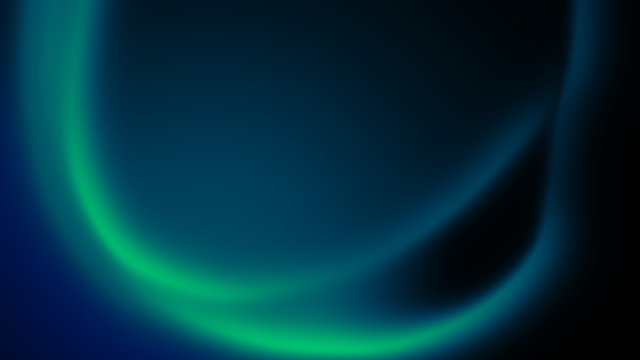
Give the GLSL for this background, as a WebGL 2 fragment shader.

```glsl
#version 300 es
precision highp float;
// Two glowing aurora ribbons sweep around a dark teal bowl, with deep blue light outside.

#define KNOTS 14            // control points per ribbon
#define STEPS 6             // straight pieces per curve span
#define BOWL_CENTER vec2(0.58, 0.26)
#define BOWL_SPREAD 0.655   // radius of the light inside the bowl
#define BOWL_LIGHT 0.27
#define GAP_LIGHT 0.35      // light held between the ribbons
#define BLUE_CEILING 0.44   // blue level at which the light turns green
#define OUTER_BLUE vec2(0.10, 0.42)
#define ECHO_OFFSET 0.06    // distance of the faint outer echo
#define ECHO_LIGHT 0.27

uniform vec2 u_resolution;
out vec4 fragColor;

// Ribbon knots: position in canvas heights, then peak light.
const vec3 INNER[KNOTS] = vec3[KNOTS](
    vec3(0.255, 1.14, 0.35), vec3(0.213, 0.907, 0.45), vec3(0.197, 0.70, 0.52),
    vec3(0.231, 0.479, 0.65), vec3(0.347, 0.289, 0.72), vec3(0.579, 0.185, 0.66),
    vec3(0.81, 0.201, 0.46), vec3(1.042, 0.282, 0.30), vec3(1.273, 0.437, 0.25),
    vec3(1.435, 0.606, 0.19), vec3(1.54, 0.745, 0.08), vec3(1.64, 0.977, 0.0),
    vec3(1.71, 1.185, 0.0), vec3(1.73, 1.3, 0.0));
const vec3 OUTER[KNOTS] = vec3[KNOTS](
    vec3(0.165, 1.14, 0.32), vec3(0.144, 0.884, 0.40), vec3(0.153, 0.653, 0.40),
    vec3(0.22, 0.421, 0.40), vec3(0.394, 0.201, 0.47), vec3(0.671, 0.069, 0.70),
    vec3(0.926, 0.03, 0.75), vec3(1.134, 0.051, 0.63), vec3(1.343, 0.144, 0.43),
    vec3(1.493, 0.301, 0.27), vec3(1.532, 0.479, 0.13), vec3(1.556, 0.676, 0.14),
    vec3(1.602, 0.861, 0.18), vec3(1.616, 1.16, 0.14));

vec3 catmullRom(vec3 a, vec3 b, vec3 c, vec3 d, float t) {
    return b + 0.5 * t * (c - a + t * (2.0 * a - 5.0 * b + 4.0 * c - d
        + t * (3.0 * (b - c) + d - a)));
}

// Signed distance to a ribbon (positive inside) and its peak light there.
vec2 ribbon(vec2 p, vec3 knots[KNOTS]) {
    float nearest = 1e6;
    vec2 result = vec2(0.0);
    vec3 start = knots[0];
    for (int i = 0; i < KNOTS - 1; i++) {
        vec3 before = knots[max(i - 1, 0)];
        vec3 after = knots[min(i + 2, KNOTS - 1)];
        for (int j = 1; j <= STEPS; j++) {
            float t = float(j) / float(STEPS);
            vec3 end = catmullRom(before, knots[i], knots[i + 1], after, t);
            vec2 along = end.xy - start.xy;
            vec2 rel = p - start.xy;
            float h = clamp(dot(rel, along) / dot(along, along), 0.0, 1.0);
            float dist = length(rel - h * along);
            if (dist < nearest) {
                nearest = dist;
                float side = along.x * rel.y - along.y * rel.x;
                result = vec2(side < 0.0 ? -dist : dist, mix(start.z, end.z, h));
            }
            start = end;
        }
    }
    return result;
}

// Round core with a soft exponential tail; each side has its own width.
float glow(float dist, float outsideWidth, float insideWidth) {
    float q = abs(dist) / (dist < 0.0 ? outsideWidth : insideWidth);
    return exp(-q * q / (1.0 + 0.6 * q));
}

void main() {
    vec2 p = gl_FragCoord.xy / u_resolution.y;
    vec2 inner = ribbon(p, INNER);
    vec2 outer = ribbon(p, OUTER);
    float right = smoothstep(0.9, 1.5, p.x);

    // Light inside the bowl and in the gap between ribbons
    vec2 fromCenter = (p - BOWL_CENTER) / BOWL_SPREAD;
    float bowl = 0.01 + BOWL_LIGHT * exp(-dot(fromCenter, fromCenter));
    float gap = mix(GAP_LIGHT, 0.015, smoothstep(0.8, 1.3, p.x));
    float inBowl = smoothstep(-0.03, 0.03, inner.x);
    float inRing = smoothstep(-0.025, 0.025, outer.x);

    // Blue haze outside, fading to black on the right
    float reach = mix(0.45, 0.08, smoothstep(0.3, 1.4, p.x));
    float haze = exp(-pow(max(-outer.x, 0.0) / reach, 1.5));
    haze *= 1.0 - 0.45 * smoothstep(0.55, 1.0, p.y);
    haze *= mix(1.0, 0.6 * (1.0 - smoothstep(0.2, 0.6, p.y)), right);
    float light = mix(OUTER_BLUE.x * haze, mix(gap, bowl, inBowl), inRing);

    // Ribbons and the faint echo on the left
    float outerWidth = 0.03 + 0.04 * abs(p.x - 0.95);
    float innerGlow = glow(inner.x, 0.028, 0.05) * inRing;
    float outerGlow = glow(outer.x, outerWidth, mix(0.05, 0.018, right));
    float echo = glow(outer.x + ECHO_OFFSET, 0.025, 0.03)
        * (1.0 - smoothstep(0.15, 0.5, p.x));
    light = mix(light, max(light, ECHO_LIGHT), 0.7 * echo);
    light = mix(light, max(light, outer.y), outerGlow);
    light = mix(light, max(light, inner.y), innerGlow);

    // Blue follows the light up to its ceiling, then green takes over
    float x = 1.6 * light / BLUE_CEILING;
    float blue = BLUE_CEILING * x / pow(1.0 + x * x * x * x, 0.25);
    float hazeBlue = OUTER_BLUE.y * haze * (1.0 - inRing);
    blue = mix(max(blue, hazeBlue), blue, outerGlow);
    fragColor = vec4(0.0, light, blue, 1.0);
}
```
